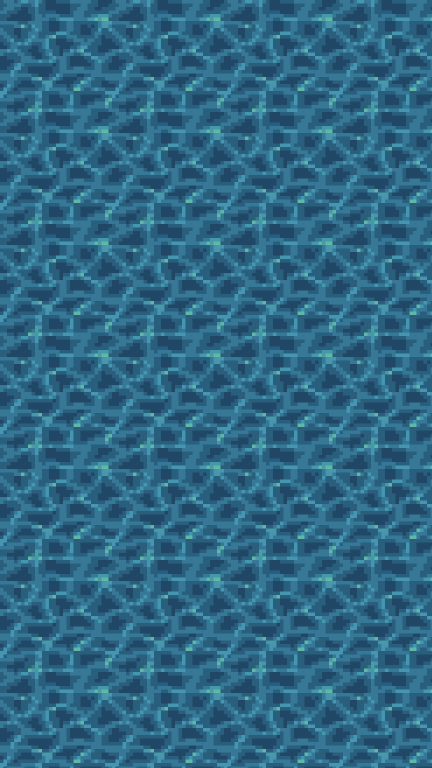
Give the GLSL for this texture, as a WebGL 1 fragment shader.

```glsl
precision highp float;
// Pixelated rippling water: a repeating tile of dark wavelets ringed by light caustic lines.
uniform vec2 u_resolution;

const float TAU = 6.2831853;
const float TEXELS = 32.0;          // texels along one tile side
const vec2 CELLS = vec2(3.0, 6.0);  // wavelets per tile

float hash(vec2 p) {
  vec3 q = fract(vec3(p.xyx) * 0.1031);
  q += dot(q, q.yzx + 33.33);
  return fract((q.x + q.y) * q.z);
}

// Returns the distance to the nearest wavelet border and the wavelet's random value.
vec2 wavelet(vec2 p) {
  vec2 home = floor(p), near = vec2(9.0), second = vec2(9.0);
  float id = 0.0;
  for (int j = -2; j <= 2; j++) {
    for (int i = -2; i <= 2; i++) {
      vec2 cell = home + vec2(float(i), float(j));
      vec2 key = mod(cell, CELLS);
      vec2 jitter = vec2(hash(key + 7.3), hash(key + 41.7)) - 0.5;
      vec2 r = cell + 0.5 + 0.7 * jitter - p;
      r.x += 0.5 * mod(cell.y, 2.0) - 0.25;  // staggered rows
      r.y -= 0.22 * r.x;                     // wavelets rise to the right
      if (dot(r, r) < dot(near, near)) {
        second = near;
        near = r;
        id = hash(key + 19.1);
      } else if (dot(r, r) < dot(second, second)) {
        second = r;
      }
    }
  }
  float border = dot(0.5 * (near + second), normalize(second - near));
  return vec2(border, id);
}

vec3 water(vec2 tile) {
  // Snap to texels, then bend the wavelets with tileable waves
  vec2 texel = mod(floor(tile * TEXELS), TEXELS);
  vec2 uv = (texel + 0.5) / TEXELS;
  vec2 bend = vec2(0.08 * sin(TAU * (3.0 * uv.y + uv.x)),
                   0.16 * sin(TAU * (2.0 * uv.x + uv.y)));
  vec2 w = wavelet(uv * CELLS + bend);
  float grain = hash(texel + 3.7);
  float edge = w.x + 0.04 * (grain - 0.5);

  // Clustered glints along the border lines
  float glint = sin(TAU * (2.0 * uv.x + uv.y) + 1.0)
              * sin(TAU * (2.0 * uv.y - uv.x)) + hash(texel + 61.3) - 0.5;

  vec3 color = vec3(0.16, 0.37, 0.49);
  if (edge > 0.25 + 0.1 * w.y) color = vec3(0.13, 0.28, 0.40);
  if (edge < 0.11) color = vec3(0.21, 0.47, 0.59);
  if (edge < 0.075) {
    if (glint > 0.15) color = vec3(0.27, 0.59, 0.69);
    if (glint > 0.80) color = vec3(0.29, 0.61, 0.63);
    if (glint > 0.95) color = vec3(0.37, 0.72, 0.64);
  }
  return color;
}

void main() {
  // Four samples per pixel smooth the texel edges; tiles start at the top left
  vec3 sum = vec3(0.0);
  for (int k = 0; k < 4; k++) {
    vec2 corner = vec2(mod(float(k), 2.0), floor(float(k) / 2.0)) - 0.5;
    vec2 pos = gl_FragCoord.xy + 0.5 * corner - vec2(0.0, u_resolution.y);
    sum += water(pos / u_resolution.x * 27.0 / 7.0);
  }
  gl_FragColor = vec4(sum / 4.0, 1.0);
}
```
